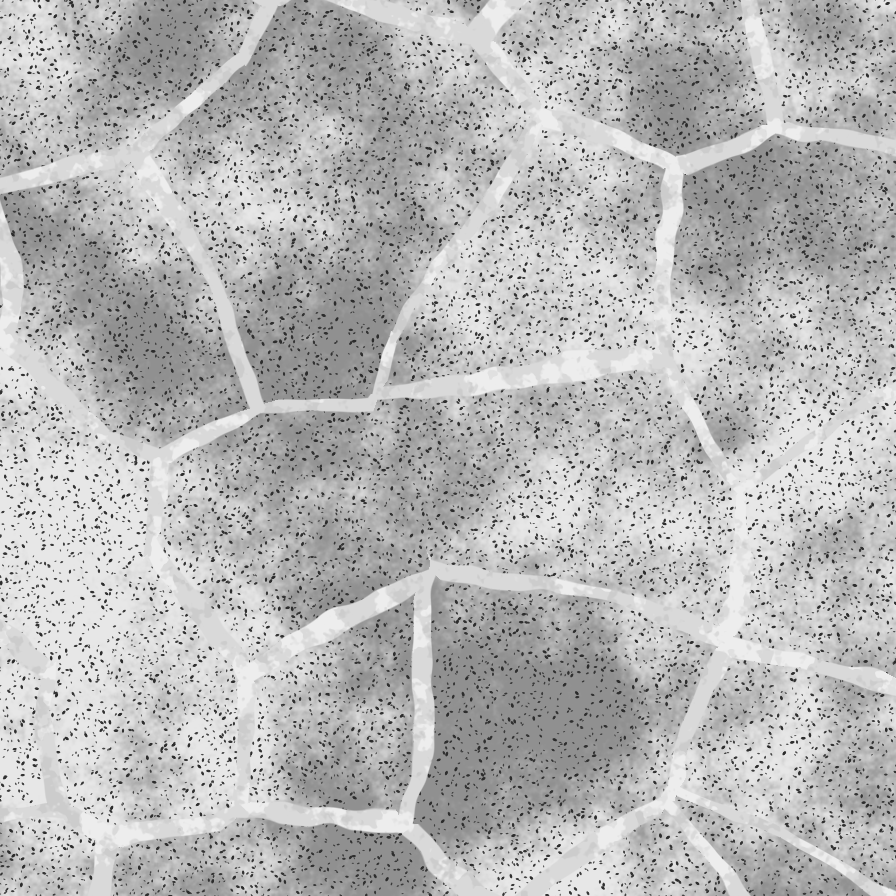
Give the GLSL for this texture, as a WebGL 2 fragment shader.

```glsl
#version 300 es
precision highp float;
// Speckled grey stone, mottled and split into irregular blocks by pale veins.

uniform vec2 u_resolution;
out vec4 fragColor;

const float BLOCKS = 3.8;            // vein cells across the canvas
const float MERGE_CHANCE = 0.5;      // chance that a cell joins a neighbour
const float VEIN_THIN = 0.0055;      // half widths of the veins
const float VEIN_WIDE = 0.0135;
const float WARP_BROAD = 0.045;
const float WARP_FINE = 0.007;
const float SPECKS = 165.0;          // speck cells across the canvas
const float SPECK_CHANCE = 0.52;
const float SPECK_RADIUS = 0.23;     // in speck cells
const float MOTTLE_SCALE = 5.0;
const float BLOCK_CONTRAST = 0.13;
const float STONE_DARK = 0.565;
const float STONE_LIGHT = 0.905;
const float SPECK_DARK = 0.17;
const float VEIN_TONE = 0.85;

uint scramble(uint v) {
    v = v * 747796405u + 2891336453u;
    v = ((v >> ((v >> 28u) + 4u)) ^ v) * 277803737u;
    return (v >> 22u) ^ v;
}

float hash(vec2 cell, uint seed) {
    uvec2 q = uvec2(ivec2(cell));
    return float(scramble(q.x + scramble(q.y + scramble(seed))) >> 8u) / 16777216.0;
}

vec2 hash2(vec2 cell, uint seed) {
    return vec2(hash(cell, seed), hash(cell, seed + 1u));
}

float noise(vec2 p, uint seed) {
    vec2 i = floor(p), f = fract(p);
    f = f * f * (3.0 - 2.0 * f);
    vec2 e = vec2(0.0, 1.0);
    return mix(mix(hash(i, seed), hash(i + e.yx, seed), f.x),
               mix(hash(i + e, seed), hash(i + e.yy, seed), f.x), f.y);
}

float fbm(vec2 p, int octaves, uint seed) {
    float sum = 0.0, total = 0.0, weight = 1.0;
    for (int i = 0; i < octaves; i++) {
        sum += weight * noise(p, seed + uint(i));
        total += weight;
        weight *= 0.64;
        p = mat2(1.68, 1.32, -1.32, 1.68) * p + 3.7;
    }
    return sum / total;
}

vec2 warp(vec2 p, uint seed) {
    return vec2(noise(p, seed), noise(p, seed + 1u)) - 0.5;
}

// Cells sharing a group form one larger, possibly concave block.
vec2 groupOf(vec2 cell) {
    if (hash(cell, 11u) > MERGE_CHANCE) return cell;
    return cell + (hash(cell, 12u) < 0.5 ? vec2(1.0, 0.0) : vec2(0.0, 1.0));
}

// Returns the distance to the block border and a random value of the block.
vec2 blocks(vec2 p) {
    vec2 base = floor(p), nearSite = p, otherSite = p, group = base;
    float nearDist = 1e5, otherDist = 1e5;
    for (int k = 0; k < 25; k++) {
        vec2 cell = base + vec2(k % 5 - 2, k / 5 - 2);
        vec2 site = cell + 0.04 + 0.92 * hash2(cell, 21u);
        float d = dot(site - p, site - p);
        if (d < nearDist) { nearDist = d; nearSite = site; group = groupOf(cell); }
    }
    for (int k = 0; k < 25; k++) {
        vec2 cell = base + vec2(k % 5 - 2, k / 5 - 2);
        vec2 site = cell + 0.04 + 0.92 * hash2(cell, 21u);
        float d = dot(site - p, site - p);
        if (d < otherDist && groupOf(cell) != group) { otherDist = d; otherSite = site; }
    }
    float border = (otherDist - nearDist) / (2.0 * max(length(otherSite - nearSite), 0.01));
    return vec2(border, hash(group, 31u));
}

// Coverage of small, tilted, uneven grains.
float specks(vec2 p, float blur) {
    vec2 base = floor(p);
    float cover = 0.0;
    for (int k = 0; k < 9; k++) {
        vec2 cell = base + vec2(k % 3 - 1, k / 3 - 1);
        if (hash(cell, 41u) > SPECK_CHANCE) continue;
        vec2 d = p - cell - hash2(cell, 42u);
        float angle = 6.2832 * hash(cell, 44u), size = hash(cell, 45u);
        vec2 axis = vec2(cos(angle), sin(angle));
        d = vec2(dot(d, axis) * 0.75, dot(d, vec2(-axis.y, axis.x)) * 1.25);
        float edge = length(d) - SPECK_RADIUS * mix(0.6, 1.4, size * size);
        cover = max(cover, (1.0 - smoothstep(-blur, blur, edge)) * mix(0.7, 1.0, size));
    }
    return cover;
}

void main() {
    float pixel = 1.0 / u_resolution.y;
    vec2 p = gl_FragCoord.xy * pixel;

    // Veins between blocks, with wavering width
    vec2 bent = p + WARP_BROAD * warp(p * 6.0, 51u) + WARP_FINE * warp(p * 38.0, 53u);
    vec2 block = blocks(bent * BLOCKS + 7.0);
    float width = mix(VEIN_THIN, VEIN_WIDE, noise(p * 9.0, 55u));
    float border = block.x / BLOCKS - width;
    float vein = 1.0 - smoothstep(-pixel, pixel, border);

    // Mottled stone with ragged patches and fine grain
    float mottle = fbm(p * MOTTLE_SCALE, 7, 61u) + BLOCK_CONTRAST * (block.y - 0.5);
    mottle += 0.09 * (noise(p * 230.0, 71u) - 0.5);
    float stone = mix(STONE_DARK, STONE_LIGHT, smoothstep(0.29, 0.69, mottle));
    stone = mix(stone, SPECK_DARK, specks(p * SPECKS, 0.6 * pixel * SPECKS));

    // Flat vein filling with pale streaks and faint grey flecks
    float streak = fbm(p * 28.0, 4, 81u);
    float filling = VEIN_TONE + 0.08 * smoothstep(0.54, 0.62, streak)
                  - 0.05 * smoothstep(0.56, 0.68, fbm(p * 60.0, 3, 91u));
    fragColor = vec4(vec3(mix(stone, filling, vein)), 1.0);
}
```
